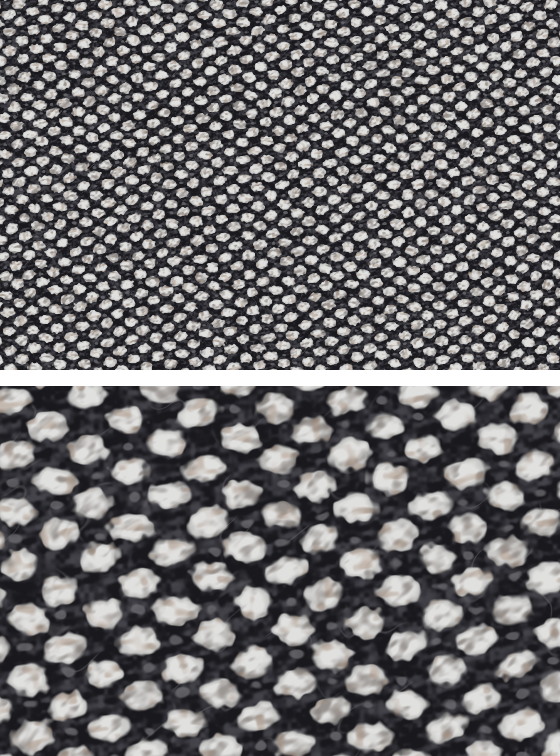
Top: the whole. Bottom: its middle third, enlarged.
Give the GLSL for this texture, as a WebGL 1 fragment shader.

```glsl
precision highp float;
uniform vec2 u_resolution;

// Lengths are fractions of the canvas height.
const vec2 STEP_DOWN = vec2(0.0352, -0.0223);  // lattice step right and down
const vec2 STEP_UP = vec2(0.0312, 0.0280);     // lattice step right and up
const vec2 LATTICE_ORIGIN = vec2(0.6824, 0.6415);
const vec2 DOT_RADIUS = vec2(0.0178, 0.0129);
const float DOT_TILT = 0.10;
const float TILT_SPREAD = 0.5;
const float SIZE_SPREAD = 0.18;
const float JITTER = 0.0042;
const float WARP = 0.009;
const float FRAY = 0.42;
const float EDGE_SOFTNESS = 0.0017;
const float SPECK_RADIUS = 0.0042;
const float SPECK_CHANCE = 0.55;

const vec3 GROUND_DARK = vec3(0.095, 0.095, 0.115);
const vec3 GROUND_LIGHT = vec3(0.265, 0.265, 0.29);
const vec3 SPECK_GREY = vec3(0.43, 0.43, 0.45);
const vec3 WOOL_SHADE = vec3(0.59, 0.57, 0.555);
const vec3 WOOL_LIGHT = vec3(0.88, 0.88, 0.875);
const vec3 WOOL_WARM = vec3(0.65, 0.56, 0.49);

float hash(vec2 p) {
  p = fract(p * vec2(0.1031, 0.1137));
  p += dot(p, p.yx + 33.33);
  return fract((p.x + p.y) * p.x * 17.31);
}

vec2 hash2(vec2 p) {
  return vec2(hash(p + 11.7), hash(p + 57.3));
}

float noise(vec2 p) {
  vec2 cell = floor(p);
  vec2 f = fract(p);
  f = f * f * (3.0 - 2.0 * f);
  return mix(mix(hash(cell), hash(cell + vec2(1.0, 0.0)), f.x),
             mix(hash(cell + vec2(0.0, 1.0)), hash(cell + 1.0), f.x), f.y);
}

vec2 rotate(vec2 p, float angle) {
  float c = cos(angle);
  float s = sin(angle);
  return vec2(c * p.x + s * p.y, c * p.y - s * p.x);
}

float cross2(vec2 a, vec2 b) {
  return a.x * b.y - a.y * b.x;
}

vec2 toLattice(vec2 p) {
  return vec2(cross2(p, STEP_UP), cross2(STEP_DOWN, p)) / cross2(STEP_DOWN, STEP_UP);
}

vec2 fromLattice(vec2 c) {
  return c.x * STEP_DOWN + c.y * STEP_UP;
}

// Dark yarn with short horizontal strands and fine stray hairs
vec3 groundColor(vec2 p) {
  float strands = noise(rotate(p, 0.25) * vec2(85.0, 190.0) + 40.0);
  float fuzz = noise(p * 230.0 + 90.0);
  vec3 color = mix(GROUND_DARK, GROUND_LIGHT, smoothstep(0.3, 0.9, 0.6 * strands + 0.4 * fuzz));
  float ridge = abs(noise(rotate(p, 0.7) * vec2(38.0, 60.0) + 150.0) - 0.5);
  float hair = (1.0 - smoothstep(0.0, 0.06, ridge)) * smoothstep(0.55, 0.85, noise(p * 45.0 + 20.0));
  return mix(color, SPECK_GREY, 0.4 * hair);
}

// Pale yarn bundle: bright lumps, warm creases and a shaded rim
vec3 woolColor(vec2 local, float radius, vec2 id) {
  vec2 seed = 19.0 * hash2(id + 120.0) + 30.0;
  float lumps = noise(local * vec2(1.9, 2.1) + seed);
  float fibres = noise(rotate(local, 0.8) * vec2(1.6, 4.0) + seed + 50.0);
  float light = 0.6 * lumps + 0.4 * fibres + 0.18 * hash(id + 310.0);
  vec3 color = mix(WOOL_SHADE, WOOL_LIGHT, smoothstep(0.15, 0.68, light));
  float warm = smoothstep(0.55, 0.9, noise(local * 1.8 + seed + 80.0));
  color = mix(color, WOOL_WARM, 0.5 * warm);
  return color * (1.0 - 0.17 * smoothstep(0.55, 1.05, radius));
}

void main() {
  vec2 p = gl_FragCoord.xy / u_resolution.y;
  float softness = max(EDGE_SOFTNESS, 0.6 / u_resolution.y);
  vec3 color = groundColor(p);

  // Gentle drift of the cloth
  vec2 drift = vec2(noise(p * 4.0 + 7.0), noise(p * 4.0 + 31.0)) - 0.5;
  vec2 cloth = p + WARP * drift - LATTICE_ORIGIN;
  vec2 base = floor(toLattice(cloth) + 0.5);
  float fray = noise(p * 150.0 + 10.0) - 0.5;

  // Small grey yarn glimpses in the gaps beside the dots
  for (int j = -1; j <= 1; j++) {
    for (int i = -1; i <= 1; i++) {
      vec2 id = base + vec2(float(i), float(j));
      vec2 offset = cloth - fromLattice(id + 0.5) - 2.0 * JITTER * (hash2(id + 210.0) - 0.5);
      float edge = length(offset * vec2(0.8, 1.2)) - SPECK_RADIUS * (1.0 + fray);
      float speck = 1.0 - smoothstep(-softness, softness, edge);
      color = mix(color, SPECK_GREY, 0.75 * speck * step(hash(id + 260.0), SPECK_CHANCE));
    }
  }

  // Pale dots on the slanted lattice
  for (int j = -1; j <= 1; j++) {
    for (int i = -1; i <= 1; i++) {
      vec2 id = base + vec2(float(i), float(j));
      vec2 offset = cloth - fromLattice(id) - JITTER * (hash2(id + 150.0) - 0.5);
      float tilt = DOT_TILT + TILT_SPREAD * (hash(id + 180.0) - 0.5);
      vec2 size = DOT_RADIUS * (1.0 + SIZE_SPREAD * (hash2(id + 240.0) - 0.5));
      vec2 local = rotate(offset, tilt) / size;
      float radius = length(local) + FRAY * fray;
      float edge = (radius - 1.0) * size.y;
      float cover = 1.0 - smoothstep(-softness, softness, edge);
      color = mix(color, woolColor(local, radius, id), cover);
    }
  }

  gl_FragColor = vec4(color, 1.0);
}
```
